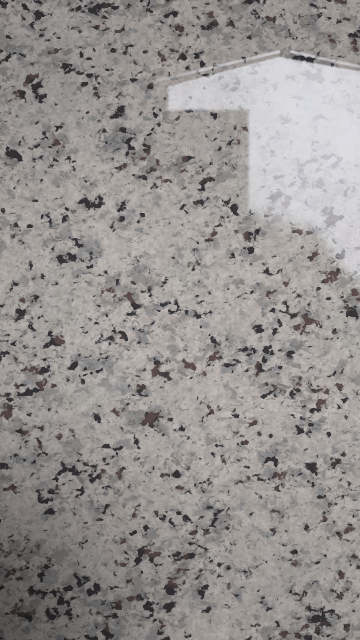
Write a WebGL 1 fragment shader that draws this texture.

```glsl
precision highp float;
// Pale speckled granite slab with soft shade and a bright window reflection.
uniform vec2 u_resolution;

const vec3 STONE = vec3(0.672, 0.650, 0.636);
const vec3 GREY_MINERAL = vec3(0.46, 0.45, 0.44);
const vec3 BLUE_MINERAL = vec3(0.43, 0.44, 0.46);
const vec3 PLUM_MINERAL = vec3(0.33, 0.265, 0.265);
const vec3 DARK_MINERAL = vec3(0.185, 0.172, 0.185);
const vec3 GLARE = vec3(0.90, 0.905, 0.93);

float hash(vec2 p) {
  return fract(sin(dot(p, vec2(127.1, 311.7))) * 43758.5);
}

float noise(vec2 p) {
  vec2 i = floor(p), f = fract(p);
  f = f * f * (3.0 - 2.0 * f);
  float low = mix(hash(i), hash(i + vec2(1.0, 0.0)), f.x);
  float high = mix(hash(i + vec2(0.0, 1.0)), hash(i + vec2(1.0)), f.x);
  return mix(low, high, f.y);
}

// Three octaves, turned between steps to hide the lattice
float fbm(vec2 p) {
  float sum = 0.0, weight = 0.57;
  for (int i = 0; i < 3; i++) {
    sum += weight * noise(p);
    p = mat2(1.6, 1.2, -1.2, 1.6) * p + 17.3;
    weight *= 0.5;
  }
  return sum;
}

// Soft half-plane: 0 below zero, 1 above
float side(float d, float blur) {
  return smoothstep(-blur, blur, d);
}

float streak(vec2 p, vec2 a, vec2 b, float halfWidth) {
  vec2 ab = b - a;
  float t = clamp(dot(p - a, ab) / dot(ab, ab), 0.0, 1.0);
  return 1.0 - smoothstep(0.4 * halfWidth, 1.6 * halfWidth, length(p - a - t * ab));
}

vec3 granite(vec2 p) {
  // Grains lean slightly up to the right, with ragged outlines
  vec2 q = mat2(0.88, -0.34, 0.34, 1.08) * p;
  q += 0.008 * (vec2(noise(p * 90.0), noise(p * 90.0 + 40.0)) - 0.5);
  float cluster = fbm(p * 13.0 + 5.0) - 0.5;
  float core = fbm(q * 56.0 + 11.0) + 0.45 * cluster;
  float cloud = fbm(q * 40.0 + 63.0) + 0.45 * cluster;
  float fleck = fbm(q * 105.0 + 29.0) + 0.3 * cluster;
  float tint = fbm(p * 24.0 + 81.0);

  // Fine crystalline ground with a gentle mottle
  vec3 color = STONE + 0.14 * (fbm(p * 130.0) - 0.5);
  color += 0.10 * (fbm(p * 48.0 + 7.0) - 0.5);
  color += vec3(0.05, 0.03, 0.03) * (fbm(p * 6.0 + 33.0) - 0.5);

  // Translucent patches, small flecks, then dark cores with soft halos
  vec3 patchColor = mix(GREY_MINERAL, BLUE_MINERAL, smoothstep(0.42, 0.62, tint));
  color = mix(color, patchColor, 0.55 * smoothstep(0.54, 0.76, cloud));
  color = mix(color, patchColor, 0.45 * smoothstep(0.57, 0.70, core));
  color = mix(color, GREY_MINERAL * 0.85, 0.5 * smoothstep(0.62, 0.78, fleck));
  vec3 coreColor = mix(PLUM_MINERAL, DARK_MINERAL, smoothstep(0.32, 0.52, tint));
  return mix(color, coreColor, 0.92 * smoothstep(0.665, 0.765, core));
}

// Dimmer far edge, brightest middle, deep shade in the lower left
float slabLight(vec2 p) {
  float far = smoothstep(1.0, 1.75, p.y);
  float near = 1.0 - smoothstep(0.0, 0.8, p.y);
  float corner = near * (1.0 - smoothstep(-0.1, 0.65, p.x));
  float leftEdge = 1.0 - smoothstep(0.0, 0.35, p.x);
  return 1.03 - 0.13 * far - 0.11 * near - 0.40 * corner - 0.05 * leftEdge;
}

// Gabled reflection: a narrow arm on the left, a tall block on the right
float reflection(vec2 p) {
  float roof = min(1.54 + 0.267 * (p.x - 0.475), 1.62 - 0.18 * (p.x - 0.775));
  float blockBase = min(1.19 - 0.3 * (p.x - 0.69), 1.13 - 1.25 * (p.x - 0.88));
  float block = side(p.x - 0.69, 0.008);
  float lower = mix(side(p.y - 1.472, 0.008), side(p.y - blockBase, 0.035), block);
  float mask = side(roof - p.y, 0.004) * side(p.x - 0.467, 0.006) * lower;
  float strength = mix(0.60, 0.82, smoothstep(0.5, 0.85, p.x));
  strength *= mix(0.72, 1.0, smoothstep(1.05, 1.4, p.y));
  return mask * strength * (0.86 + 0.26 * fbm(p * 8.0));
}

void main() {
  vec2 p = gl_FragCoord.xy / u_resolution.x;
  vec3 color = granite(p) * slabLight(p);
  color = mix(color, GLARE, clamp(reflection(p), 0.0, 0.95));

  // Thin bright rim above the gable
  float rim = streak(p, vec2(0.25, 1.51), vec2(0.775, 1.634), 0.004)
            * smoothstep(0.22, 0.70, p.x);
  rim += streak(p, vec2(0.81, 1.634), vec2(1.02, 1.588), 0.004);
  color = mix(color, GLARE, 0.6 * rim * (0.5 + 0.7 * noise(p * 30.0)));

  gl_FragColor = vec4(clamp(color, 0.0, 1.0), 1.0);
}
```
